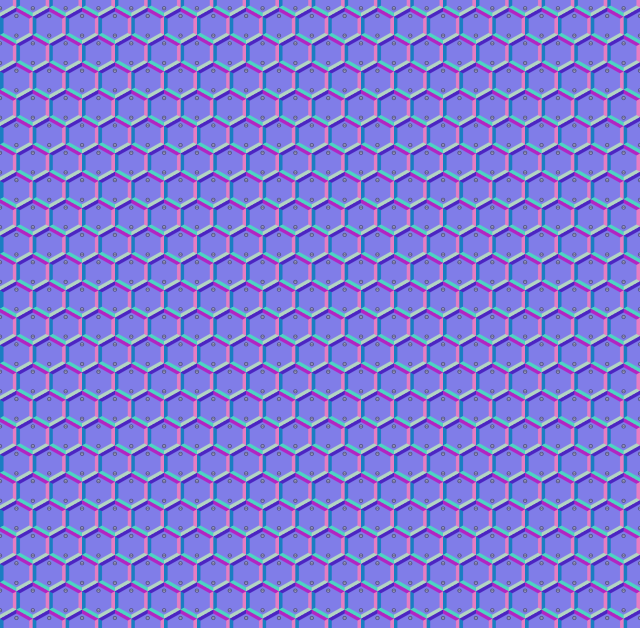
Write a WebGL 1 fragment shader that draws this texture map.

```glsl
precision highp float;

uniform vec2 u_resolution;

const float ROW_STEP = 0.8660254;
const vec2 REPEATS = vec2(19.5, 22.95);
const vec2 FIRST_CENTER = vec2(0.5, 22.007);
const float RIDGE_HALF_WIDTH = 0.108;
const float BOLT_OFFSET = 0.31;
const float BOLT_RADIUS = 0.062;
const float SOFTNESS = 0.012;
const int SAMPLES = 3;

const vec3 FLAT_COLOR = vec3(0.50, 0.49, 0.91);
const vec3 BOLT_RIM = vec3(0.27, 0.27, 0.43);
const vec3 BOLT_FACE = vec3(0.64, 0.64, 0.78);

float fill(float dist, float softness) {
  return 1.0 - smoothstep(-softness, softness, dist);
}

// Offset from the nearest center of a hexagonal lattice with unit spacing
vec2 hexLocal(vec2 p, float rowStep) {
  vec2 cell = vec2(1.0, 2.0 * rowStep);
  vec2 a = mod(p + 0.5 * cell, cell) - 0.5 * cell;
  vec2 b = mod(p, cell) - 0.5 * cell;
  return dot(a, a) < dot(b, b) ? a : b;
}

// Outward direction of the closest hexagon side
vec2 nearestSide(vec2 q) {
  vec2 best = vec2(sign(q.x), 0.0);
  vec2 slanted = vec2(0.5 * sign(q.x), ROW_STEP * sign(q.y));
  return dot(q, slanted) > dot(q, best) ? slanted : best;
}

// Encoded slope of a facet that rises toward a side
vec3 facetColor(vec2 side, float tilt) {
  return vec3(0.5 + tilt * side.x, 0.49 - tilt * side.y, 0.76);
}

// Small screw head with a dark rim and a slot
vec3 drawBolt(vec3 base, vec2 q, float radius, float softness) {
  float dist = length(q);
  vec3 color = mix(base, BOLT_RIM, fill(dist - radius, softness));
  color = mix(color, BOLT_FACE, fill(dist - 0.66 * radius, softness));
  vec2 slot = abs(q) - radius * vec2(0.5, 0.12);
  return mix(color, BOLT_RIM, fill(max(slot.x, slot.y), softness));
}

vec3 hexPanel(vec2 p) {
  vec2 q = hexLocal(p, ROW_STEP);
  vec2 side = nearestSide(q);
  float edgeDistance = 0.5 - dot(q, side);

  vec2 boltLocal = vec2(q.x, abs(q.y) - BOLT_OFFSET);
  vec3 color = drawBolt(FLAT_COLOR, boltLocal, BOLT_RADIUS, SOFTNESS);
  float ridge = fill(edgeDistance - RIDGE_HALF_WIDTH, SOFTNESS);
  return mix(color, facetColor(side, 0.4), ridge);
}

vec2 panelCoords(vec2 uv) {
  return (uv * REPEATS - FIRST_CENTER) * vec2(1.0, ROW_STEP);
}

void main() {
  // Average a grid of samples inside each pixel
  vec3 total = vec3(0.0);
  for (int i = 0; i < SAMPLES; i++) {
    for (int j = 0; j < SAMPLES; j++) {
      vec2 jitter = (vec2(float(i), float(j)) + 0.5) / float(SAMPLES) - 0.5;
      total += hexPanel(panelCoords((gl_FragCoord.xy + jitter) / u_resolution));
    }
  }
  gl_FragColor = vec4(total / float(SAMPLES * SAMPLES), 1.0);
}
```
